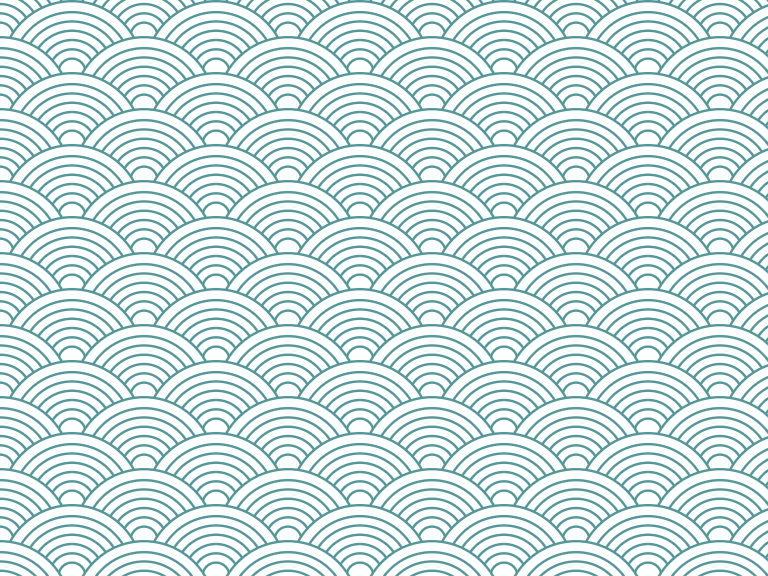
Reproduce this pattern procedurally as a Shadertoy shader.

```glsl
// Overlapping rows of concentric wave scales in teal line on white.

#define SCALES_HIGH 8.0                     // scale radii per canvas height
#define ROW_STEP    0.5                     // row spacing, in radii
#define LINE_WIDTH  0.0333                  // stroke width, in radii
#define INNER_RING  0.186                   // radius of the smallest ring
#define RING_STEP   0.129                   // gap between inner rings
#define INNER_RINGS 6.0                     // rings inside the rim
#define PAPER_COLOR vec3(0.992, 1.0, 1.0)
#define LINE_COLOR  vec3(0.33, 0.59, 0.60)

// Antialiased coverage of a signed distance, over one pixel
float coverage(float dist, float pixel) {
    return clamp(0.5 - dist / pixel, 0.0, 1.0);
}

// Signed distance to the strokes of one scale, at radius r from its centre
float strokeDistance(float r) {
    float ring = clamp(round((r - INNER_RING) / RING_STEP), 0.0, INNER_RINGS - 1.0);
    float inner = abs(r - INNER_RING - ring * RING_STEP);
    float rim = abs(r - (1.0 - 0.5 * LINE_WIDTH));
    return min(inner, rim) - 0.5 * LINE_WIDTH;
}

void mainImage(out vec4 fragColor, in vec2 fragCoord) {
    float pixel = SCALES_HIGH / iResolution.y;
    vec2 p = fragCoord * pixel;
    float nearestRow = floor(p.y / ROW_STEP);
    vec3 color = PAPER_COLOR;

    // Paint from the back row down to the front row
    for (int i = 1; i >= -2; i--) {
        float row = nearestRow + float(i);
        float stagger = mod(row, 2.0);
        vec2 local = vec2(mod(p.x + stagger, 2.0) - 1.0, p.y - row * ROW_STEP);
        float r = length(local);

        vec3 scale = mix(PAPER_COLOR, LINE_COLOR, coverage(strokeDistance(r), pixel));
        // The rim stays solid under its own antialiased outer edge
        scale = mix(scale, LINE_COLOR, step(1.0 - 0.5 * LINE_WIDTH, r));
        color = mix(color, scale, coverage(r - 1.0, pixel));
    }

    fragColor = vec4(color, 1.0);
}
```
